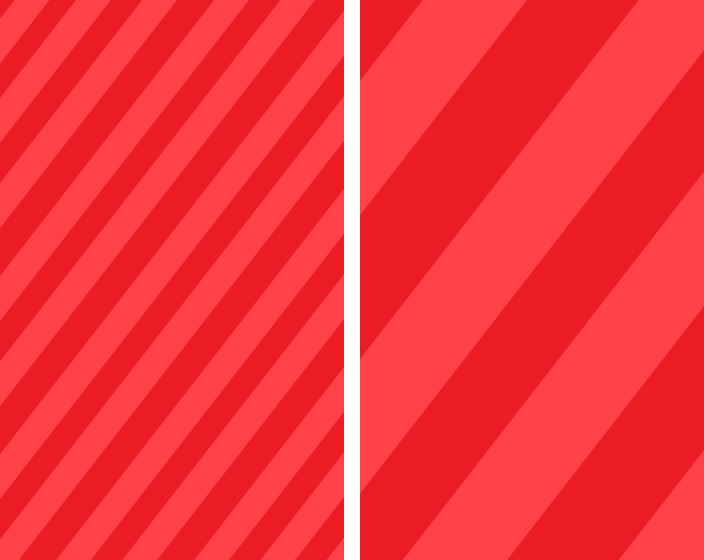
Left, the full canvas; right, a detail of the centre.
Give the GLSL for this pattern, as a Shadertoy shader.

```glsl
// Slanted light red stripes with slightly uneven gaps on a deeper red ground.

const vec3 GROUND_RED = vec3(0.92, 0.11, 0.14);
const vec3 STRIPE_RED = vec3(1.00, 0.26, 0.29);

// All lengths are fractions of the canvas height.
const int STRIPE_COUNT = 12;
const float SLANT = 0.7758;        // sideways run per unit of height
const float FIRST_START = 0.0072;
const float PITCH = 0.12337;
const float STRIPE_WIDTH = 0.0621;
const float ODD_SHIFT = 0.0052;    // alternates narrow and wide gaps
const float FIRST_INSET = 0.0189;  // end stripes sit closer to their neighbours
const float LAST_INSET = 0.0104;

// Leading edge of a stripe, measured along the top of the canvas.
float stripeStart(int index, int count) {
    float start = FIRST_START + float(index) * PITCH;
    start += float(index % 2) * ODD_SHIFT;
    if (index == 0) start += FIRST_INSET;
    if (index == count - 1) start -= LAST_INSET;
    return start;
}

// Smooth coverage of the band that begins at start.
float band(float across, float start, float width, float blur) {
    float halfWidth = 0.5 * width;
    float edge = abs(across - start - halfWidth) - halfWidth;
    return clamp(0.5 - edge / blur, 0.0, 1.0);
}

float stripes(float across, int count, float width, float blur) {
    float coverage = 0.0;
    for (int i = 0; i < count; i++) {
        coverage = max(coverage, band(across, stripeStart(i, count), width, blur));
    }
    return coverage;
}

void mainImage(out vec4 fragColor, in vec2 fragCoord) {
    vec2 p = fragCoord / iResolution.y;

    // Skewed coordinate that is constant along each stripe
    float across = p.x + (1.0 - p.y) * SLANT;
    float blur = length(vec2(1.0, SLANT)) / iResolution.y;

    float coverage = stripes(across, STRIPE_COUNT, STRIPE_WIDTH, blur);
    fragColor = vec4(mix(GROUND_RED, STRIPE_RED, coverage), 1.0);
}
```
